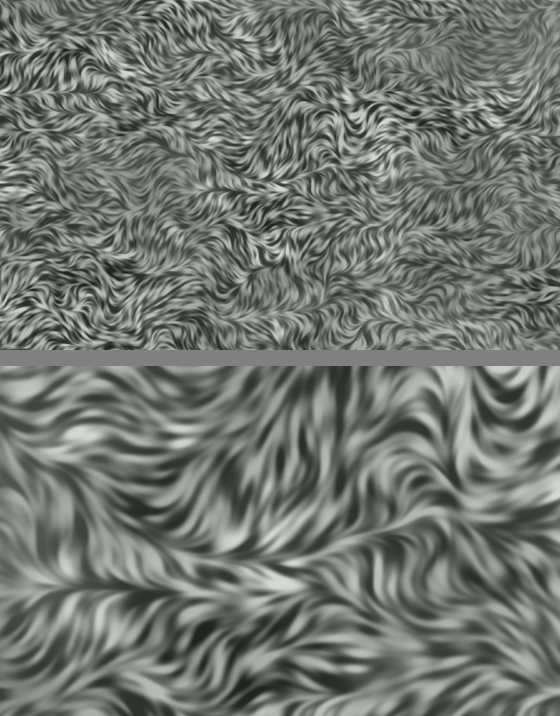
Top, the full canvas; bottom, a detail of the centre.
Give the GLSL for this texture, as a WebGL 1 fragment shader.

```glsl
precision highp float;
// Grey-green fur: short combed strands fanning out in overlapping tufts.

uniform vec2 u_resolution;

float hash(vec2 cell) {
  return fract(sin(dot(cell, vec2(127.1, 311.7))) * 43758.5453);
}

float noise(vec2 p) {
  vec2 cell = floor(p);
  vec2 f = fract(p);
  f = f * f * (3.0 - 2.0 * f);
  return mix(mix(hash(cell), hash(cell + vec2(1.0, 0.0)), f.x),
             mix(hash(cell + vec2(0.0, 1.0)), hash(cell + vec2(1.0, 1.0)), f.x), f.y);
}

// Mostly sideways growth; the folded noise makes creases where tufts meet.
vec2 combDirection(vec2 p) {
  float fold = abs(2.0 * noise(p * vec2(6.0, 8.0) + 3.7) - 1.0);
  float fan = noise(p * vec2(13.0, 18.0) + 41.3) - 0.5;
  float angle = 2.3 * fold - 0.85 + 2.6 * fan;
  return vec2(cos(angle), sin(angle));
}

// Fine grain smeared a short way along the growth direction, both ways from p.
float strands(vec2 p) {
  const float STEP = 0.0028;
  vec2 ahead = p;
  vec2 behind = p;
  float sum = noise(p * 140.0);
  float total = 1.0;
  for (int i = 1; i <= 7; i++) {
    ahead += STEP * combDirection(ahead);
    behind -= STEP * combDirection(behind);
    float weight = 0.5 + 0.5 * cos(3.14159 * float(i) / 8.0);
    sum += weight * (noise(ahead * 140.0) + noise(behind * 140.0));
    total += 2.0 * weight;
  }
  // Steepen the flanks so that each strand has a crisp edge
  return smoothstep(0.22, 0.78, sum / total) - 0.5;
}

void main() {
  vec2 p = gl_FragCoord.xy / u_resolution.y;
  float strand = strands(p);

  // Calm and ruffled patches, faint shading, and pale tuft tips
  float contrast = mix(0.24, 0.64, noise(p * vec2(4.0, 6.0) + 17.0));
  float shade = 0.13 * (noise(p * vec2(9.0, 13.0) + 63.0) - 0.5);
  float tips = smoothstep(0.62, 0.95, noise(p * vec2(10.0, 15.0) + 29.0));
  float tone = 0.425 + contrast * strand + shade + tips * (0.1 + 0.12 * strand);

  tone = clamp(tone, 0.12, 0.82);
  vec3 fur = vec3(tone) + vec3(0.0, 0.03, -0.004);
  gl_FragColor = vec4(fur, 1.0);
}
```
